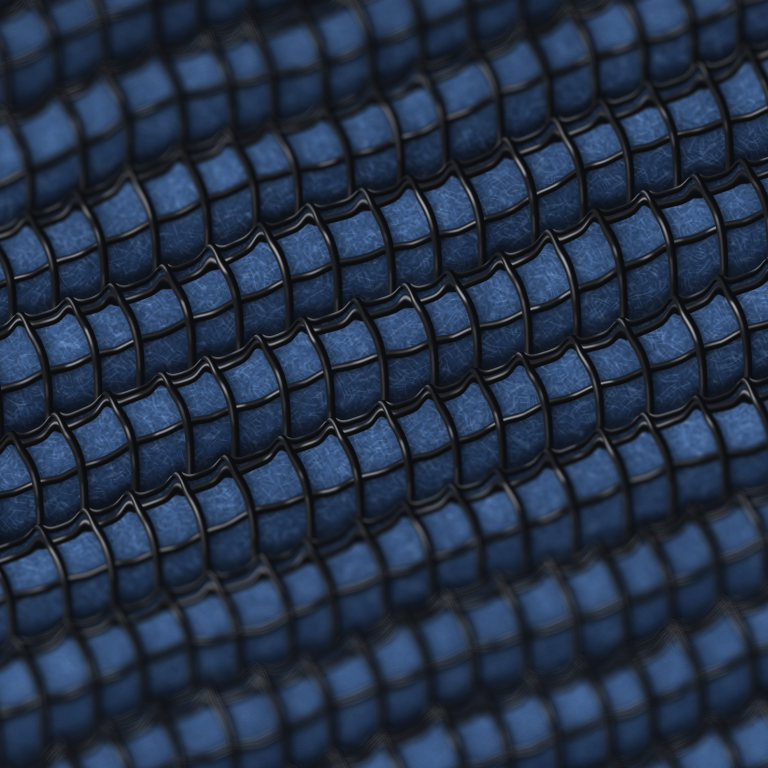
Give the GLSL for this texture, as a WebGL 1 fragment shader.

```glsl
precision highp float;
// Pleated blue filter felt under a glossy black wire mesh, seen at a slant.
// Each diagonal pleat carries lengthwise wires and bowed cross wires;
// a disc of samples, widening away from the focus band, gives depth blur.
uniform vec2 u_resolution;

#define SLOPE 0.37        // rise of the pleats
#define PITCH 0.142       // vertical distance between ridges
#define CELL 0.0635       // distance between cross wires
#define WIRE 0.0054       // wire radius
#define BOW 0.62          // sideways bend of the cross wires, in cells
#define MAX_BLUR 0.0095   // largest blur radius
#define TAPS 24
#define FELT_DARK vec3(0.085, 0.145, 0.245)
#define FELT_LIGHT vec3(0.245, 0.365, 0.545)
#define WIRE_BLACK vec3(0.040, 0.047, 0.062)
#define WIRE_GLINT vec3(0.62, 0.63, 0.65)

float hash(vec2 p) {
  vec3 q = fract(p.xyx * vec3(0.1031, 0.1030, 0.0973));
  q += dot(q, q.yzx + 33.33);
  return fract((q.x + q.y) * q.z);
}

float noise(vec2 p) {
  vec2 i = floor(p), f = fract(p);
  f = f * f * (3.0 - 2.0 * f);
  return mix(mix(hash(i), hash(i + vec2(1.0, 0.0)), f.x),
             mix(hash(i + vec2(0.0, 1.0)), hash(i + vec2(1.0, 1.0)), f.x), f.y);
}

// x: offset from the cross wire of this cell, in cells; y: cell number
vec2 crossOffset(float u, float row) {
  u += hash(vec2(row, 7.0));
  float id = floor(u);
  return vec2(u - id - 0.5 - 0.2 * (hash(vec2(id, row + 40.0)) - 0.5), id);
}

// Lays a round wire over a colour; side is the signed distance, lit where positive
vec3 addWire(vec3 base, float side, float gloss, float soft) {
  float cover = 1.0 - smoothstep(WIRE - soft, WIRE + soft, abs(side));
  float lit = 1.0 - smoothstep(0.0, WIRE * 0.5, abs(side - WIRE * 0.3));
  float body = 0.14 * smoothstep(-WIRE * 0.6, WIRE, side);
  return mix(base, mix(WIRE_BLACK, WIRE_GLINT, min(lit * gloss + body, 1.0)), cover);
}

// Thin pale hairs running along one direction, bent by a slow warp
float hairs(vec2 p, vec2 dir, float warp) {
  vec2 q = vec2(dot(p, dir), dot(p, vec2(-dir.y, dir.x)) + warp);
  return smoothstep(0.66, 0.96, noise(q * vec2(75.0, 460.0)));
}

// Felt colour, lit from above
vec3 felt(vec2 p, float t, float tint) {
  float light = smoothstep(0.0, 0.22, t) * (1.0 - 0.66 * smoothstep(0.36, 0.82, t));
  float warp = 0.012 * noise(p * 45.0);
  float fibre = hairs(p, vec2(0.8, 0.6), warp) + hairs(p, vec2(0.5, -0.87), warp)
              + hairs(p, vec2(0.98, -0.2), -warp);
  float grain = noise(p * 330.0) - 0.5;
  vec3 c = mix(FELT_DARK, FELT_LIGHT, light * (0.74 + 0.42 * tint));
  return c * (1.0 + 0.3 * grain) + (fibre - 0.25) * 0.085 * vec3(0.85, 0.95, 1.05);
}

vec3 scene(vec2 p, float soft) {
  // Pleat coordinate: whole numbers at ridges, growing downwards
  float d = (0.427 + SLOPE * p.x - p.y) / PITCH;
  d += 0.15 * (noise(p * vec2(5.0, 7.0)) - 0.5);

  // Cross wires lift the ridge outline into small knuckles
  float ridge = floor(d + 0.5);
  float knuckle = crossOffset(p.x / CELL, ridge).x * 5.5;
  d += 0.085 * exp(-knuckle * knuckle) * (1.0 - smoothstep(0.02, 0.25, abs(d - ridge)));
  float row = floor(d), t = fract(d);

  // Cross wires slide right over the crown, then hang straight
  float rest = 1.0 - t;
  vec2 hit = crossOffset(p.x / CELL - BOW * (1.0 - rest * rest * rest), row);
  float slant = inversesqrt(1.0 + 0.6 * rest * rest * rest * rest);
  float across = -hit.x * CELL * slant;

  // Felt, its wire shadows and the dark fold
  float tint = hash(vec2(hit.y, row)) * 0.3 + noise(p * 11.0) * 0.7;
  vec3 c = felt(p, t, tint);
  float span = PITCH * 0.94;
  float middle = 0.56 + 0.09 * (noise(vec2(p.x * 9.0, row * 5.0)) - 0.5);
  float along = (middle - 0.012 * cos(hit.x * 6.2832) - t) * span;
  float shade = exp(-abs(across + 0.004) / 0.007) + exp(-abs(along + 0.004) / 0.006);
  c *= 1.0 - 0.56 * min(shade, 1.3);
  float fold = smoothstep(0.8, 0.98, t) + 0.7 * (1.0 - smoothstep(0.04, 0.14, t));
  c = mix(c, WIRE_BLACK, min(fold, 1.0) * (0.55 + 0.35 * noise(p * 14.0)));

  // Mesh: gathered ridge wires, middle wire, cross wires
  float gloss = 0.12 + 0.88 * smoothstep(0.35, 0.75, noise(p * vec2(42.0, 55.0)));
  float drift = 0.07 * (noise(vec2(p.x * 11.0, row * 9.0)) - 0.5);
  c = addWire(c, (0.02 - t) * span, gloss * 0.55, soft);
  c = addWire(c, (0.125 + drift - t) * span, gloss * 0.8, soft);
  c = addWire(c, along, gloss * 0.85, soft);
  float crown = (t - 0.24) * 4.2;
  return addWire(c, across, gloss * (0.2 + 0.8 * exp(-crown * crown)), soft);
}

void main() {
  vec2 p = gl_FragCoord.xy / u_resolution;
  float pixel = 1.0 / min(u_resolution.x, u_resolution.y);

  // Depth of field around a gently rising focus band
  float away = abs(p.y - 0.47 - 0.2 * p.x);
  float blur = MAX_BLUR * smoothstep(0.09, 0.45, away);
  float radius = max(blur, 0.5 * pixel);
  float soft = 0.5 * pixel + 0.15 * blur;
  vec3 sum = vec3(0.0);
  for (int i = 0; i < TAPS; i++) {
    float k = float(i);
    float angle = k * 2.39996;
    float reach = radius * sqrt((k + 0.5) / float(TAPS));
    sum += scene(p + reach * vec2(cos(angle), sin(angle)), soft);
  }
  vec3 c = sum / float(TAPS);
  c *= 1.0 - 0.25 * smoothstep(0.75, 1.1, p.y - 0.15 * p.x);
  gl_FragColor = vec4(c, 1.0);
}
```
